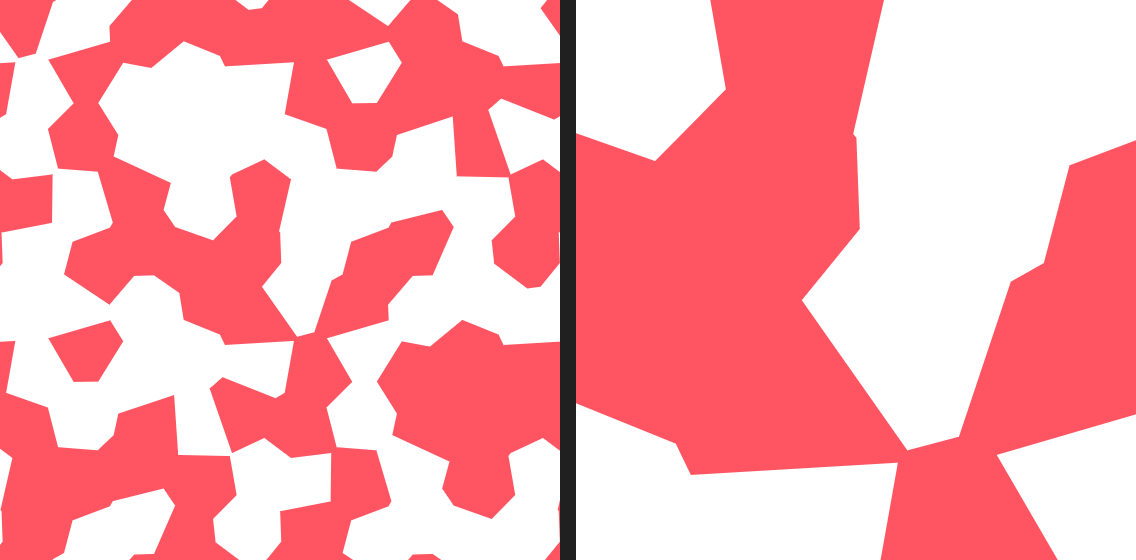
Left: the whole. Right: its middle third, enlarged.
Give the GLSL for this pattern, as a WebGL 1 fragment shader.

```glsl
precision highp float;

uniform vec2 u_resolution;

const vec3 CORAL = vec3(1.0, 0.33, 0.38);
const vec3 WHITE = vec3(1.0);
const float CELLS = 10.05;  // cells across the canvas
const float PERIOD = 5.0;   // cells after which the site layout repeats
const float SWAY = 0.22;    // shift of the sites by sine waves
const float JITTER = 0.24;  // width of their random scatter
const float MIXING = 0.42;  // 0 = checkerboard, 0.5 = random tones
const float TAU = 6.2831853;

float hash(vec2 p, float seed) {
  return fract(sin(dot(p, vec2(127.1, 311.7)) + seed * 74.7) * 43758.5453);
}

// Position of the site that owns a grid cell
vec2 sitePosition(vec2 cell, float period, float sway, float jitter) {
  vec2 key = mod(cell, period);
  vec2 phase = vec2(key.x + 2.0 * key.y, 2.0 * key.x + key.y) / period;
  vec2 wave = sin(TAU * phase + vec2(0.4, 2.1));
  vec2 scatter = vec2(hash(key, 1.0), hash(key, 2.0)) - 0.5;
  return cell + 0.5 + sway * wave + jitter * scatter;
}

// 1 for a coral cell, 0 for a white one. Blocks lying diagonally to each
// other get opposite tones, which keeps both shares equal.
float cellTone(vec2 cell, float period, float mixing) {
  float flip = mod(floor(cell.y / period), 2.0);
  vec2 key = vec2(mod(cell.x + period * flip, 2.0 * period), mod(cell.y, period));
  float checker = mod(key.x + key.y + flip, 2.0);
  return abs(step(mixing, hash(key, 3.0)) - checker);
}

// Signed distance to the border between the two tones, positive in coral
float toneBorder(vec2 point) {
  vec2 home = floor(point);
  vec2 toCoral = vec2(9.0);
  vec2 toWhite = vec2(-9.0);
  for (int j = -2; j <= 2; j++) {
    for (int i = -2; i <= 2; i++) {
      vec2 cell = home + vec2(float(i), float(j));
      vec2 toSite = sitePosition(cell, PERIOD, SWAY, JITTER) - point;
      float dist2 = dot(toSite, toSite);
      if (cellTone(cell, PERIOD, MIXING) > 0.5) {
        if (dist2 < dot(toCoral, toCoral)) toCoral = toSite;
      } else {
        if (dist2 < dot(toWhite, toWhite)) toWhite = toSite;
      }
    }
  }
  // Distance to the bisector of the nearest site of each tone
  float difference = dot(toWhite, toWhite) - dot(toCoral, toCoral);
  return difference / (2.0 * max(distance(toWhite, toCoral), 0.0001));
}

void main() {
  float side = min(u_resolution.x, u_resolution.y);
  vec2 point = gl_FragCoord.xy / side * CELLS;
  float pixel = CELLS / side;

  // One pixel of smoothing keeps the straight edges crisp
  float coral = clamp(0.5 + toneBorder(point) / pixel, 0.0, 1.0);
  gl_FragColor = vec4(mix(WHITE, CORAL, coral), 1.0);
}
```
